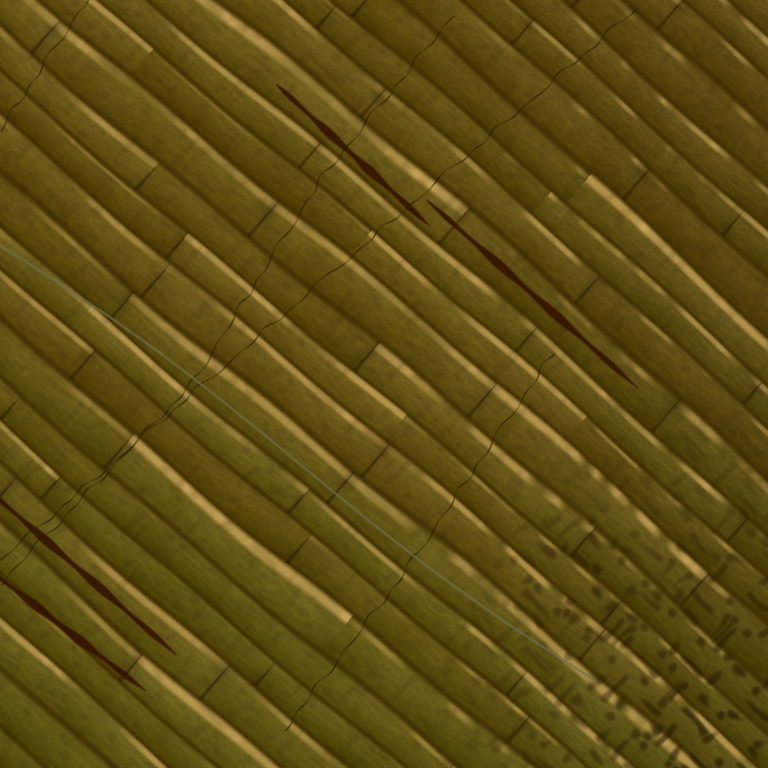
Reproduce this texture procedurally as a Shadertoy shader.

```glsl
// Weathered reed matting: about 28 slanted canes across the diagonal, each shaded
// from a dark groove to a lit ridge, with joints, broken glints and stains.
// Binding threads, a loose pale strand and dark red gaps are tapered segments.

const float REED_ANGLE = 0.715;     // downward slope of the canes, radians
const float REED_WIDTH = 0.0495;    // spacing between canes
const float JOINT_SPACING = 0.37;   // cane length between joints
const float THREAD_WIDTH = 0.0010;
const float STRAND_WIDTH = 0.0016;
const float GAP_WIDTH = 0.0060;

const vec3 SHADOW = vec3(0.25, 0.18, 0.01);
const vec3 OLIVE  = vec3(0.33, 0.26, 0.025);
const vec3 STRAW  = vec3(0.46, 0.385, 0.13);
const vec3 GLINT  = vec3(0.77, 0.63, 0.34);
const vec3 RED_GAP = vec3(0.20, 0.07, 0.0);
const vec3 DIRT   = vec3(0.15, 0.10, 0.01);
const vec3 STRAND = vec3(0.43, 0.43, 0.29);

// Segments as start.xy, end.xy
const vec4 THREADS[7] = vec4[7](
    vec4(0.00, 0.27, 0.83, 0.99), vec4(0.00, 0.24, 0.25, 0.50),
    vec4(0.25, 0.50, 0.42, 0.77), vec4(0.42, 0.77, 0.59, 0.98),
    vec4(0.37, 0.05, 0.52, 0.245), vec4(0.52, 0.245, 0.72, 0.54),
    vec4(0.00, 0.83, 0.12, 1.01));
const vec4 GAPS[4] = vec4[4](
    vec4(0.36, 0.89, 0.56, 0.705), vec4(0.555, 0.74, 0.83, 0.495),
    vec4(-0.03, 0.375, 0.23, 0.147), vec4(-0.03, 0.27, 0.19, 0.10));

float hash(vec2 p) {
    return fract(sin(dot(p, vec2(127.1, 311.7))) * 43758.5);
}

// Distance to the nearest jittered cell point
float cellular(vec2 p) {
    vec2 cell = floor(p), local = fract(p);
    float nearest = 2.0;
    for (int y = -1; y <= 1; y++)
    for (int x = -1; x <= 1; x++) {
        vec2 o = vec2(x, y), id = cell + o;
        vec2 point = o + vec2(hash(id), hash(id + 57.3));
        nearest = min(nearest, length(point - local));
    }
    return nearest;
}

// Distance to a segment, and the position along it
vec2 segment(vec2 p, vec4 s) {
    vec2 d = s.zw - s.xy;
    float t = clamp(dot(p - s.xy, d) / dot(d, d), 0.0, 1.0);
    return vec2(length(p - s.xy - d * t), t);
}

float stroke(float dist, float halfWidth, float pixel) {
    return 1.0 - smoothstep(halfWidth - pixel, halfWidth + pixel, dist);
}

void mainImage(out vec4 fragColor, in vec2 fragCoord) {
    vec2 uv = fragCoord / iResolution.xy;
    float pixel = 0.8 / min(iResolution.x, iResolution.y);

    // Cane coordinates: along and across, gently bent and unevenly spaced
    float ca = cos(REED_ANGLE), sa = sin(REED_ANGLE);
    float along = dot(uv, vec2(ca, -sa));
    float across = dot(uv, vec2(sa, ca));
    float bend = 0.007 * sin(along * 4.0 + across * 5.0) + 0.002 * sin(along * 17.0 + across * 31.0);
    float v = (across + bend + 0.006 * sin(across * 37.0)) / REED_WIDTH;
    float row = floor(v), f = v - row;
    float rowRand = hash(vec2(row, 3.0));

    // Sections between joints
    float s = along / JOINT_SPACING + rowRand * 7.0;
    float joint = floor(s + 0.5), jointDist = abs(s - joint) * JOINT_SPACING;
    float section = hash(vec2(row, floor(s)));
    float jointRand = hash(vec2(joint, row + 11.0));

    // Rounded body with a tint per section, and fibres
    float patches = cellular(vec2(along * 9.0, v * 0.7));
    float fibre = cellular(vec2(along * 45.0, v * 9.0)) - 0.5;
    float grain = hash(floor(uv * 300.0)) - 0.5;
    float light = smoothstep(0.0, 0.75, f) * (1.0 - 0.35 * smoothstep(0.9, 1.0, f));
    float tone = 0.05 + 0.62 * light + 0.36 * (section - 0.5) + 0.3 * (patches - 0.45);
    vec3 col = mix(OLIVE, STRAW, clamp(tone, -0.3, 1.25));
    float green = smoothstep(0.75, 0.1, uv.y + 0.3 * uv.x) + 0.6 * (rowRand - 0.5);
    col += vec3(-0.018, 0.012, 0.0) * green;
    col *= 1.0 + 0.12 * fibre + 0.07 * grain - 0.10 * smoothstep(0.5, 1.0, uv.x);

    // Groove between canes
    float groove = 1.0 - smoothstep(0.0, 0.13, min(f, 1.0 - f));
    col = mix(col, SHADOW, groove * 0.8);

    // Broken glints on the ridge, shorter toward the right
    float breakUp = cellular(vec2(along * mix(5.0, 15.0, smoothstep(0.5, 0.9, uv.x)), row * 3.7));
    float glint = smoothstep(0.25, 0.65, breakUp + 0.5 * (section - 0.5));
    float ridgeWidth = 0.06 + 0.07 * section;
    float ridge = 1.0 - smoothstep(0.25 * ridgeWidth, 1.3 * ridgeWidth, abs(f - 0.86));
    float spark = smoothstep(0.3, 0.0, cellular(vec2(along * 22.0, row * 5.3)));
    col = mix(col, GLINT, ridge * glint * (0.3 + 0.5 * section + 0.25 * spark));

    // Dark joints, then stains that gather at the lower right
    float ring = stroke(jointDist + 0.003 * f, 0.003, 0.0015) * step(0.3, jointRand);
    float smudge = exp(-jointDist * 130.0) * smoothstep(0.6, 0.1, abs(f - jointRand));
    col = mix(col, DIRT, 0.45 * ring + 0.4 * smudge * jointRand);
    float wear = smoothstep(0.45, 0.0, length(uv - vec2(0.97, 0.04)))
               + 0.6 * smoothstep(0.12, 0.0, length(uv - vec2(0.74, 0.25)));
    float stain = smoothstep(0.40, 0.10, cellular(uv * 34.0 + 0.4 * sin(uv.yx * 90.0)));
    col = mix(col, DIRT, stain * (0.10 + 0.55 * min(wear, 1.0)));

    // Tapered red gaps
    for (int i = 0; i < 4; i++) {
        vec2 g = segment(uv, GAPS[i]);
        float taper = sqrt(4.0 * g.y * (1.0 - g.y)) * (0.75 + 0.25 * sin(g.y * 23.0));
        col = mix(col, RED_GAP, 0.9 * stroke(g.x, GAP_WIDTH * taper, pixel + 0.001) * step(0.001, taper));
    }

    // Binding threads that dip into the grooves, and one loose strand
    vec2 wobble = uv + 0.0025 * vec2(sin(v * 6.283), cos(v * 3.1));
    for (int i = 0; i < 7; i++) {
        float d = segment(wobble, THREADS[i]).x;
        col = mix(col, DIRT, (0.5 + 0.2 * sin(v * 9.0)) * stroke(d, THREAD_WIDTH, pixel));
    }
    vec2 sagged = uv - vec2(0.0, 0.012 * sin(uv.x * 8.0));
    float strand = stroke(segment(sagged, vec4(-0.02, 0.695, 0.775, 0.115)).x, STRAND_WIDTH, pixel);
    col = mix(col, STRAND, 0.7 * strand);

    fragColor = vec4(clamp(col, 0.0, 1.0), 1.0);
}
```
